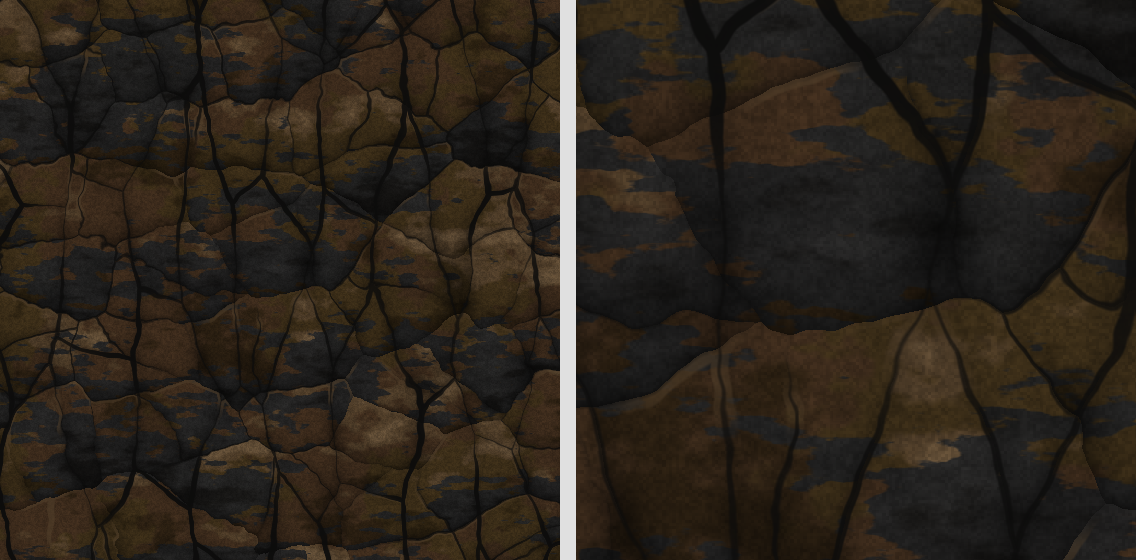
Left: the whole. Right: its middle third, enlarged.
Write a WebGL 2 fragment shader that draws this texture.

```glsl
#version 300 es
precision highp float;

uniform vec2 u_resolution;
out vec4 fragColor;

// Palette
const vec3 BLACK = vec3(0.06, 0.058, 0.055);
const vec3 SLATE = vec3(0.13, 0.131, 0.133);
const vec3 DEEP  = vec3(0.12, 0.09, 0.04);
const vec3 BROWN = vec3(0.24, 0.17, 0.11);
const vec3 OLIVE = vec3(0.235, 0.18, 0.095);
const vec3 TAN   = vec3(0.31, 0.24, 0.16);
const vec3 PALE  = vec3(0.40, 0.32, 0.225);

// Cells per canvas and relief
const vec2 SLAB_SCALE  = vec2(8.5, 2.8);
const vec2 FACET_SCALE = vec2(6.5, 8.5);
const float WARP = 0.085;
const float SLATE_LEVEL = 0.07;
const float CRACK_WIDTH = 0.0036;
const float SHADOW_REACH = 0.014;
const float GRAIN = 0.24;

struct Cell {
    vec2 offset;   // from the cell centre, in cell units
    float edge;    // distance to the border, in canvas units
    vec2 random;
};

vec2 hash2(vec2 p) {
    vec3 q = fract(vec3(p.xyx) * vec3(0.1031, 0.1030, 0.0973));
    q += dot(q, q.yzx + 33.33);
    return fract((q.xx + q.yz) * q.zy);
}

float noise(vec2 p) {
    vec2 i = floor(p), f = fract(p);
    f = f * f * (3.0 - 2.0 * f);
    return mix(mix(hash2(i).x, hash2(i + vec2(1, 0)).x, f.x),
               mix(hash2(i + vec2(0, 1)).x, hash2(i + vec2(1, 1)).x, f.x), f.y);
}

// Fractal noise centred on zero
float fbm(vec2 p) {
    float sum = 0.0, amp = 0.5;
    for (int i = 0; i < 5; i++) {
        sum += amp * (noise(p) - 0.5);
        p = p * 2.03 + vec2(17.3, 9.1);
        amp *= 0.5;
    }
    return sum;
}

// Voronoi cells with border distance corrected for the stretch
Cell cells(vec2 uv, vec2 scale, float seed) {
    vec2 p = uv * scale + seed;
    vec2 base = floor(p), f = fract(p);
    vec2 nearest = vec2(0), home = vec2(0);
    float best = 9.0;
    for (int y = -1; y <= 1; y++)
    for (int x = -1; x <= 1; x++) {
        vec2 g = vec2(x, y);
        vec2 r = g + hash2(base + g) - f;
        float d = dot(r, r);
        if (d < best) { best = d; nearest = r; home = g; }
    }
    float edge = 9.0;
    for (int y = -2; y <= 2; y++)
    for (int x = -2; x <= 2; x++) {
        vec2 g = home + vec2(x, y);
        vec2 r = g + hash2(base + g) - f;
        vec2 across = r - nearest;
        if (dot(across, across) > 1e-5) {
            float d = dot(0.5 * (nearest + r), across) / length(across * scale);
            edge = min(edge, d);
        }
    }
    return Cell(-nearest, edge, hash2(base + home + 71.0));
}

float crackLine(float edge, float width, float soft) {
    return 1.0 - smoothstep(width, width + soft, edge);
}

void main() {
    vec2 uv = gl_FragCoord.xy / u_resolution.y;
    float soft = max(0.002, 1.0 / u_resolution.y);
    vec2 warped = uv + WARP * vec2(fbm(uv * 5.0), fbm(uv * 5.0 + 40.0));

    Cell slab = cells(warped, SLAB_SCALE, 13.0);
    Cell facet = cells(warped + 0.6 * WARP * fbm(uv * 9.0 + 7.0), FACET_SCALE, 47.0);
    float rise = facet.offset.y + 0.5 * slab.offset.y;
    float tilt = dot(facet.offset, facet.random - 0.5);

    // Weathered rock, paler towards the top of each facet
    float fine = fbm(uv * vec2(24.0, 50.0) + 5.0);
    float tone = fbm(uv * vec2(9.0, 14.0) + 90.0) + 0.6 * fine
               + 0.2 * rise + 0.25 * tilt + 0.2 * (facet.random.x - 0.5);
    vec3 rock = mix(BROWN, OLIVE, smoothstep(0.0, 0.06, fbm(uv * 7.0 + 130.0) + 0.3 * fine));
    rock = mix(rock, DEEP, 0.6 * smoothstep(-0.1, -0.28, tone));
    rock = mix(rock, TAN, smoothstep(0.13, 0.27, tone));
    rock = mix(rock, PALE, 0.8 * smoothstep(0.28, 0.42, tone));

    // Ragged slate stains, in flat streaks low on the facets
    float streak = fbm(uv * vec2(7.0, 17.0) + 210.0)
                 + 0.7 * fbm(uv * vec2(26.0, 75.0) + 320.0)
                 - 0.2 * rise + 0.28 * (facet.random.y - 0.5);
    float stain = smoothstep(-0.025, 0.025, streak - SLATE_LEVEL);
    vec3 slate = mix(SLATE, BLACK, 0.7 * smoothstep(0.16, 0.4, streak - SLATE_LEVEL));
    vec3 color = mix(rock, slate * (1.0 + 0.5 * fine), 0.95 * stain);

    // Grain
    float grain = 0.5 * noise(uv * 230.0) + 0.5 * hash2(floor(uv * 512.0)).y - 0.5;
    color *= 1.0 + GRAIN * grain * 1.6;

    // Shadows beneath the ledges and beside the cracks
    float lowSide = smoothstep(0.35, -0.45, rise);
    float slabShade = exp(-slab.edge / SHADOW_REACH);
    float facetShade = exp(-facet.edge / SHADOW_REACH) * lowSide;
    color *= 1.0 - 0.42 * slabShade * (0.4 + 0.6 * lowSide);
    color *= 1.0 - 0.4 * facetShade;

    // Broken pale rims along upper edges
    float wear = noise(uv * 13.0 + 60.0);
    float rimEdge = min(slab.edge, facet.edge);
    float rim = crackLine(rimEdge, 0.0045, soft) * smoothstep(0.1, 0.4, rise);
    color = mix(color, TAN, 0.6 * rim * smoothstep(0.45, 0.75, wear));

    // Cracks of varying width, some fading out
    float opening = smoothstep(0.2, 0.8, noise(uv * 8.0 + 150.0));
    float main_ = crackLine(slab.edge, CRACK_WIDTH * opening, soft);
    float minor = crackLine(facet.edge, 0.4 * CRACK_WIDTH * opening, soft)
                * smoothstep(0.25, 0.6, noise(uv * 6.0 + 270.0));
    color = mix(color, BLACK * 0.8, max(main_ * (0.55 + 0.4 * opening), 0.75 * minor));

    fragColor = vec4(color, 1.0);
}
```
